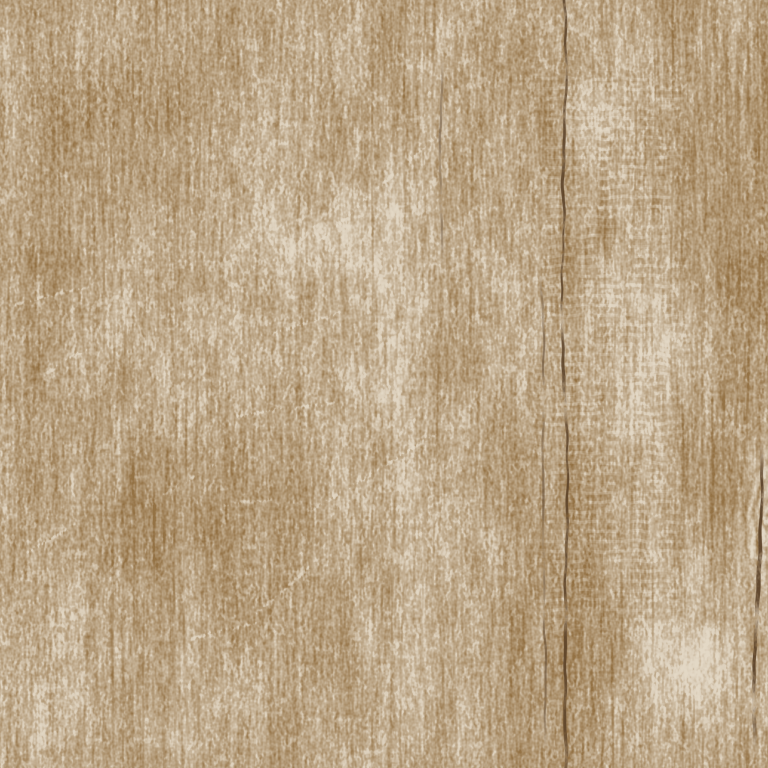
A Shadertoy shader for this texture:

```glsl
const vec3 DARK_WOOD = vec3(0.645, 0.53, 0.375);
const vec3 PALE_WOOD = vec3(0.83, 0.77, 0.68);
const vec3 CRACK_COLOR = vec3(0.34, 0.24, 0.14);
const vec3 CHALK_COLOR = vec3(0.90, 0.86, 0.79);
const float BASE_TONE = 0.49;
const float WEAR_AMOUNT = 0.62;
const float FIBRE_AMOUNT = 0.50;
const float SPECKLE_AMOUNT = 0.62;
const float RING_AMOUNT = 0.30;
const float SAW_AMOUNT = 0.32;
const float RING_COUNT = 74.0;
const float SAW_ROWS = 78.0;
const int SCRATCH_COUNT = 11;
const int BLOTCH_COUNT = 10;
const float TAU = 6.28318;

// Stains and worn areas: centre and radii, with tone change
const vec4 BLOTCHES[BLOTCH_COUNT] = vec4[](
    vec4(0.15, 0.87, 0.15, 0.06), vec4(0.47, 0.67, 0.16, 0.16),
    vec4(0.33, 0.26, 0.10, 0.12), vec4(0.23, 0.15, 0.05, 0.10),
    vec4(0.56, 0.17, 0.06, 0.10), vec4(0.84, 0.46, 0.06, 0.36),
    vec4(0.75, 0.14, 0.07, 0.36), vec4(0.98, 0.66, 0.05, 0.25),
    vec4(0.92, 0.16, 0.05, 0.09), vec4(0.03, 0.42, 0.08, 0.26));
const float BLOTCH_TONES[BLOTCH_COUNT] = float[](
    -0.34, 0.24, -0.22, 0.42, 0.24, 0.26, -0.32, -0.28, 0.45, -0.14);

float hash(vec2 p) {
    vec3 q = fract(p.xyx * vec3(0.1031, 0.1030, 0.0973));
    q += dot(q, q.yzx + 33.33);
    return fract((q.x + q.y) * q.z);
}

float cornerSlope(vec2 cell, vec2 offset) {
    float angle = TAU * hash(cell);
    return dot(vec2(cos(angle), sin(angle)), offset);
}

float gradientNoise(vec2 p) {
    vec2 c = floor(p), f = p - c;
    vec2 s = f * f * f * (f * (f * 6.0 - 15.0) + 10.0);
    vec2 e = vec2(1.0, 0.0);
    float low = mix(cornerSlope(c, f), cornerSlope(c + e, f - e), s.x);
    float high = mix(cornerSlope(c + e.yx, f - e.yx), cornerSlope(c + 1.0, f - 1.0), s.x);
    return mix(low, high, s.y);
}

float fbm(vec2 p) {
    float sum = 0.0, gain = 0.6;
    for (int i = 0; i < 5; i++) {
        sum += gain * gradientNoise(p);
        p = p * 2.03 + 17.3;
        gain *= 0.6;
    }
    return sum;
}

float band(float x, float low, float high, float soft) {
    return smoothstep(low - soft, low + soft, x) * (1.0 - smoothstep(high - soft, high + soft, x));
}

float segmentDistance(vec2 p, vec2 a, vec2 b) {
    vec2 ab = b - a;
    return length(p - a - ab * clamp(dot(p - a, ab) / dot(ab, ab), 0.0, 1.0));
}

// Thin split that wanders, swells and fades along the grain
float crack(vec2 uv, float x, float low, float high, float width) {
    float path = x + 0.012 * gradientNoise(vec2(uv.y * 4.0, x * 41.0))
                   + 0.003 * gradientNoise(vec2(uv.y * 27.0, x * 67.0));
    float swell = width * (0.8 + 1.2 * gradientNoise(vec2(uv.y * 9.0, x * 93.0)));
    float line = 1.0 - smoothstep(swell, swell + 0.002, abs(uv.x - path));
    return line * band(uv.y, low, high, 0.03);
}

// Pale diagonal scuffs over the left half
float scratches(vec2 uv, float breakup) {
    float sum = 0.0;
    for (int i = 0; i < SCRATCH_COUNT; i++) {
        float id = float(i) + 3.0;
        vec2 start = vec2(0.02 + 0.40 * hash(vec2(id, 1.0)), 0.15 + 0.55 * hash(vec2(id, 2.0)));
        float angle = mix(-0.25, 0.75, sqrt(hash(vec2(id, 3.0))));
        vec2 end = start + mix(0.05, 0.22, hash(vec2(id, 4.0))) * vec2(cos(angle), sin(angle));
        float d = segmentDistance(uv + 0.004 * gradientNoise(uv * 25.0), start, end);
        sum += 1.0 - smoothstep(0.0005, 0.0035, d);
    }
    return min(sum, 1.0) * smoothstep(-0.15, 0.3, breakup);
}

void mainImage(out vec4 fragColor, in vec2 fragCoord) {
    vec2 uv = fragCoord / iResolution.xy;
    vec2 grain = uv + vec2(0.010 * gradientNoise(uv * vec2(5.0, 2.0)), 0.0);

    // Worn patches, long fibres and fine speckle
    float wear = fbm(uv * vec2(7.0, 4.5) + 4.0);
    float fibre = gradientNoise(grain * vec2(150.0, 9.0)) + 0.8 * gradientNoise(grain * vec2(240.0, 28.0) + 31.0);
    float streak = gradientNoise(grain * vec2(32.0, 1.6) + 11.0);
    float speckle = gradientNoise(uv * vec2(250.0, 120.0)) + 0.6 * gradientNoise(uv * vec2(310.0, 260.0) + 57.0);
    float flake = gradientNoise(uv * vec2(70.0, 42.0) + 23.0);
    float tone = BASE_TONE + WEAR_AMOUNT * wear + FIBRE_AMOUNT * fibre + SPECKLE_AMOUNT * speckle + 0.28 * streak;
    tone += 0.22 * smoothstep(0.1, 0.45, flake + 0.5 * speckle + 0.6 * wear);

    // Broad stains with ragged rims
    for (int i = 0; i < BLOTCH_COUNT; i++) {
        vec2 q = (uv - BLOTCHES[i].xy) / BLOTCHES[i].zw;
        tone += BLOTCH_TONES[i] * exp(-dot(q, q)) * (1.0 + 1.5 * wear + 0.7 * flake);
    }

    // Dark growth rings, broken along their length
    float ringX = grain.x * RING_COUNT + 0.6 * gradientNoise(uv * vec2(12.0, 3.0));
    float ring = smoothstep(0.55, 1.0, cos(TAU * ringX));
    float ringZone = 0.25 + 0.75 * max(band(uv.x, 0.12, 0.28, 0.03), max(band(uv.x, 0.45, 0.60, 0.05), band(uv.x, 0.77, 1.1, 0.02)));
    tone -= RING_AMOUNT * ring * ringZone * smoothstep(-0.3, 0.3, gradientNoise(vec2(floor(ringX + 0.5) * 3.7, uv.y * 12.0)) + 0.4 * speckle);

    // Short level saw marks between the rings
    float sawPhase = uv.y * SAW_ROWS + 0.35 * gradientNoise(uv * vec2(40.0, 12.0));
    float sawZone = band(uv.x, 0.70, 0.89, 0.025) * band(uv.y, 0.18, 0.92, 0.07);
    float saw = smoothstep(0.1, 0.9, cos(TAU * sawPhase)) - 0.35;
    tone += SAW_AMOUNT * saw * sawZone * smoothstep(-0.35, 0.25, gradientNoise(uv * vec2(45.0, 22.0)));

    // Chalky scuffs and a bleached knot at the right edge
    tone += 0.38 * scratches(uv, flake + speckle);
    vec2 knotOffset = (uv - vec2(1.0, 0.33)) * vec2(1.0, 0.48);
    float knotRadius = length(knotOffset) + 0.012 * gradientNoise(uv * 22.0);
    float knot = 1.0 - smoothstep(0.025, 0.055, knotRadius);
    tone += knot * (0.35 + 0.30 * sin(knotRadius * 520.0));
    vec3 color = mix(DARK_WOOD, PALE_WOOD, clamp(tone, -0.35, 1.15));
    float chalk = smoothstep(1.0, 1.7, tone);
    color = mix(color, CHALK_COLOR, 0.75 * chalk);

    // Splits in the wood
    float split = 0.85 * crack(uv, 0.735, -0.1, 1.1, 0.0008);
    split = max(split, 0.55 * crack(uv, 0.708, 0.05, 0.62, 0.0005));
    split = max(split, 0.50 * crack(uv, 0.575, 0.68, 0.90, 0.0005));
    split = max(split, 0.90 * crack(uv, 0.985, 0.05, 0.40, 0.0013));
    split *= smoothstep(-0.55, 0.15, gradientNoise(vec2(uv.x * 8.0, uv.y * 18.0)) + 0.3 * speckle);
    fragColor = vec4(mix(color, CRACK_COLOR, split), 1.0);
}
```
